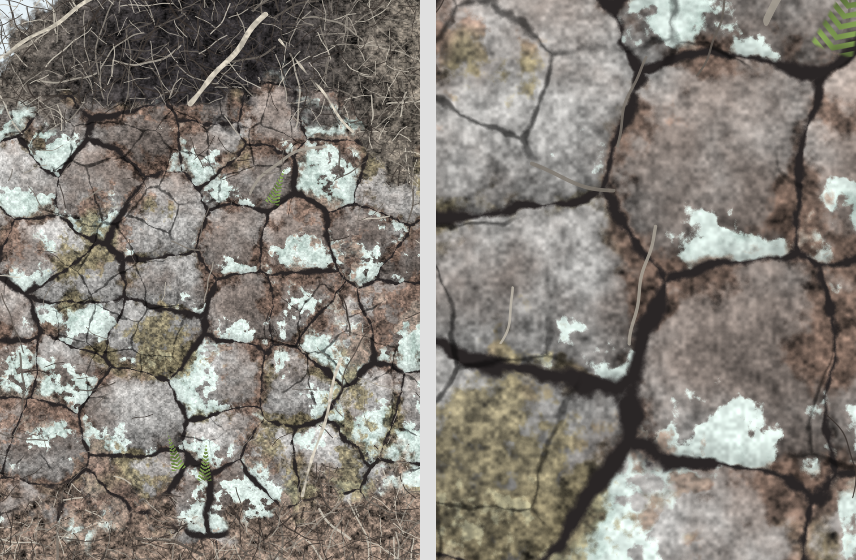
Left, the full canvas; right, a detail of the centre.
A Shadertoy shader for this texture:

```glsl
// A weathered, cracked rock face with pale lichen, under dry roots and above leaf litter.

float hash(vec2 p) { return fract(sin(dot(p, vec2(127.1, 311.7))) * 43758.5453); }
vec2 hash2(vec2 p) { return vec2(hash(p), hash(p + 57.3)); }
mat2 turn(float a) { return mat2(cos(a), sin(a), -sin(a), cos(a)); }

float noise(vec2 p) {
  vec2 i = floor(p), f = fract(p);
  f = f * f * (3.0 - 2.0 * f);
  return mix(mix(hash(i), hash(i + vec2(1, 0)), f.x),
             mix(hash(i + vec2(0, 1)), hash(i + vec2(1, 1)), f.x), f.y);
}

float fbm(vec2 p) {
  float sum = 0.0, amp = 0.52;
  for (int i = 0; i < 5; i++) {
    sum += amp * noise(p);
    p = turn(0.6) * p * 2.1 + 9.0;
    amp *= 0.5;
  }
  return sum;
}

// Voronoi blocks: x = distance to crack, y = block id, zw = offset from centre
vec4 blocks(vec2 p) {
  vec2 cell = floor(p), near = vec2(9), home = cell;
  for (int k = 0; k < 9; k++) {
    vec2 c = cell + vec2(k % 3 - 1, k / 3 - 1);
    vec2 d = c + 0.08 + 0.84 * hash2(c) - p;
    if (dot(d, d) < dot(near, near)) { near = d; home = c; }
  }
  float edge = 9.0;
  for (int k = 0; k < 25; k++) {
    vec2 c = home + vec2(k % 5 - 2, k / 5 - 2);
    vec2 d = c + 0.08 + 0.84 * hash2(c) - p;
    if (c != home) edge = min(edge, dot(0.5 * (d + near), normalize(d - near)));
  }
  return vec4(edge, hash(home + 3.7), -near);
}

// One layer of bent stems: x = coverage, y = tone
vec2 stems(vec2 p, float density, float px) {
  vec2 cell = floor(p), result = vec2(0);
  for (int k = 0; k < 9; k++) {
    vec2 c = cell + vec2(k % 3 - 1, k / 3 - 1);
    if (hash(c + 8.1) > density) continue;
    vec2 q = turn(6.28 * hash(c + 2.3)) * (p - c - hash2(c));
    q.y += (hash(c + 5.9) - 0.5) * q.x * q.x * 0.8 + 0.015 * sin(q.x * 9.0 + c.x);
    float d = length(vec2(max(abs(q.x) - 0.25 - 0.55 * hash(c + 1.1), 0.0), q.y));
    float width = 0.007 + 0.013 * hash(c + 4.4);
    float cover = 1.0 - smoothstep(width - 0.5 * px, width + 0.7 * px, d);
    if (cover > result.x) result = vec2(cover, hash(c + 6.6));
  }
  return result;
}

// A thick pale stick
vec3 twig(vec3 col, vec2 p, vec2 a, vec2 b, float width) {
  vec2 ab = b - a;
  float t = clamp(dot(p - a, ab) / dot(ab, ab), 0.0, 1.0);
  float d = length(p - a - ab * t + 0.0025 * sin(t * vec2(9, 13)));
  vec3 bark = vec3(0.77, 0.74, 0.68) * (0.8 + 0.35 * noise(p * 200.0));
  return mix(bark, col, smoothstep(width - 0.001, width + 0.001, d));
}

// A fern frond with repeated slanted leaflets
vec3 fern(vec3 col, vec2 p, vec2 root, float angle) {
  vec2 q = turn(angle) * (p - root) / 0.06;
  float leaf = abs(fract((q.y - 0.6 * abs(q.x)) * 9.0) - 0.5);
  float shape = smoothstep(0.36, 0.2, leaf) * smoothstep(0.0, 0.05, q.y);
  shape *= smoothstep(0.05, 0.0, abs(q.x) - 0.2 * (1.0 - q.y));
  return mix(col, vec3(0.44, 0.54, 0.28) * (0.65 + 0.6 * noise(p * 90.0)), shape);
}

void mainImage(out vec4 fragColor, in vec2 fragCoord) {
  vec2 p = fragCoord / iResolution.y;
  float broad = fbm(p * 7.0) - 0.5, mid = fbm(p * 24.0 + 11.0) - 0.5, fine = fbm(p * 95.0 + 31.0) - 0.5;
  float grain = noise(p * 230.0) + noise(p * 430.0 + 5.0) - 1.0;
  float grit = 1.5 * fine + 0.55 * grain;

  // Rounded stone blocks with individual tone
  vec2 warped = p + 0.06 * vec2(fbm(p * 6.0 + 40.0) - 0.5, broad) + 0.014 * mid;
  vec4 rock = blocks(turn(0.2) * warped * 8.3 + 4.0);
  float dome = smoothstep(0.0, 0.16, rock.x);
  float light = 0.63 + 0.2 * dome + 0.36 * rock.w - 0.16 * rock.z + 0.3 * rock.y;
  vec3 col = mix(vec3(0.48, 0.44, 0.415), vec3(0.61, 0.605, 0.595), smoothstep(-0.15, 0.15, 0.6 * broad + 0.4 * mid));
  col *= light + 0.3 * mid + 0.65 * fine + 0.3 * grain;

  // Ragged mint lichen, thicker on lower faces
  float growth = fbm(p * 8.0 + rock.y * 20.0) - 0.24 * rock.w + 0.2 * (p.x - 0.37) + 0.25 * mid + 0.3 * fine;
  vec3 mint = mix(vec3(0.60, 0.68, 0.65), vec3(0.84, 0.90, 0.875), smoothstep(-0.2, 0.1, 0.5 * (fine + mid)));
  col = mix(col, mint * (0.8 + 0.22 * dome + 0.16 * grain), 0.92 * smoothstep(0.575, 0.62, growth));

  // Soil and moss gather along joints; cracks open to shadow
  float soil = smoothstep(0.14, 0.0, rock.x + 0.7 * mid + 0.3 * fine + 0.03);
  soil = max(soil, smoothstep(0.58, 0.66, fbm(p * 11.0 + 70.0) + 0.3 * fine));
  vec3 earth = mix(vec3(0.41, 0.33, 0.285), vec3(0.42, 0.385, 0.28), smoothstep(0.0, 0.12, broad));
  col = mix(col, earth * (1.0 + grit), 0.75 * soil);
  float gap = 0.004 + 0.055 * smoothstep(0.45, 0.72, fbm(p * 9.0 + 23.0));
  col = mix(vec3(0.14, 0.125, 0.125), col, smoothstep(gap * 0.5, gap + 0.024, rock.x + 0.06 * fine));
  float split = blocks(warped * 13.0 + 30.0).x + 0.05 * fine;
  col *= 1.0 - 0.5 * smoothstep(0.035, 0.0, split) * smoothstep(0.45, 0.55, fbm(p * 5.0 + 90.0));

  // Shaded roots above, litter below and a corner of sky
  float right = smoothstep(0.45, 0.75, p.x);
  float bank = smoothstep(-0.025, 0.035, p.y - 0.80 + 0.1 * right + 0.25 * broad + 0.2 * mid);
  float litter = smoothstep(0.03, -0.03, p.y - 0.075 - 0.1 * right + 0.25 * mid);
  float glow = smoothstep(0.28, 0.0, p.x) * 0.6 + right * 0.8;
  vec3 shade = mix(vec3(0.17, 0.16, 0.165), vec3(0.46, 0.43, 0.385), glow);
  col = mix(col, shade * (0.95 + grit + 0.8 * mid), bank);
  col = mix(col, vec3(0.47, 0.41, 0.365) * (0.95 + grit + 0.6 * mid), litter);
  float sky = smoothstep(0.13, 0.05, p.x + 1.2 * (1.0 - p.y) + 0.25 * mid + 0.15 * fine);
  col = mix(col, vec3(0.84, 0.88, 0.90), sky);

  // Tangled stems, dense in the roots and litter
  float density = 0.035 + 0.7 * max(bank, litter);
  for (int i = 0; i < 12; i++) {
    float layer = float(i), scale = 8.0 + 1.9 * layer;
    vec2 s = stems(turn(layer * 1.7) * p * scale + layer * 17.0, density, scale / iResolution.y);
    float tone = min(s.y * (s.y + 0.3 * glow), 1.0);
    col = mix(col, mix(vec3(0.19, 0.165, 0.15), vec3(0.76, 0.735, 0.68), tone), s.x * 0.85);
  }

  // Fallen sticks and small ferns
  col = twig(col, p, vec2(0.34, 0.815), vec2(0.475, 0.975), 0.005);
  col = twig(col, p, vec2(-0.02, 0.885), vec2(0.18, 1.01), 0.0035);
  col = twig(col, p, vec2(0.63, 0.765), vec2(0.5, 0.93), 0.0025);
  col = twig(col, p, vec2(0.54, 0.115), vec2(0.61, 0.36), 0.003);
  col = fern(col, p, vec2(0.32, 0.16), -0.3);
  col = fern(col, p, vec2(0.365, 0.14), 0.05);
  col = fern(col, p, vec2(0.485, 0.635), 0.35);

  fragColor = vec4(clamp(col * 1.06 + 0.015, 0.0, 1.0), 1.0);
}
```
